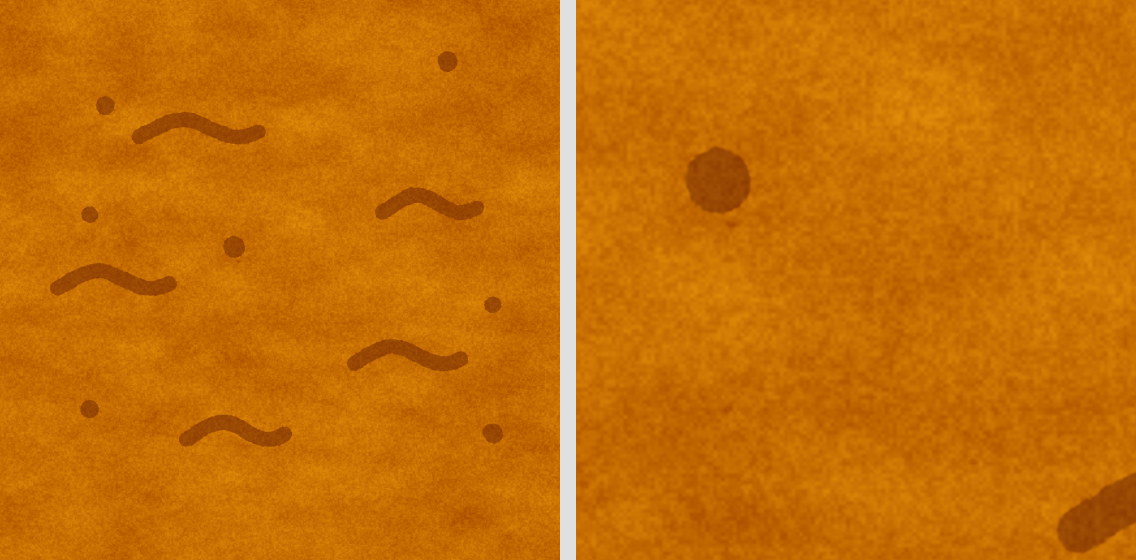
Left: the whole. Right: its middle third, enlarged.
Give the GLSL for this pattern, as a three.js fragment shader.

```glsl
// Ochre felt paper with scattered brown wavy strokes and round dots.
varying vec2 vUv;

#define BASE_COLOR vec3(0.780, 0.432, 0.010)
#define MARK_COLOR vec3(0.600, 0.283, 0.012)
#define SHADE_STEP vec3(0.025, 0.029, 0.006)
#define MOTTLE_SCALE vec2(10.0, 17.0)
#define MOTTLE_STRENGTH 7.0
#define GRAIN_SCALE 230.0
#define GRAIN_STRENGTH 2.4
#define STROKE_RADIUS 0.0135
#define WAVE_HEIGHT 0.0175
#define DOT_RADIUS 0.0165
#define EDGE_SOFTNESS 0.0014

const float PI = 3.14159;
const int WAVE_SEGMENTS = 16;

float hash(vec2 p) {
  vec3 q = fract(p.xyx * 0.1031);
  q += dot(q, q.yzx + 33.33);
  return fract((q.x + q.y) * q.z);
}

float valueNoise(vec2 p) {
  vec2 cell = floor(p);
  vec2 f = fract(p);
  f = f * f * (3.0 - 2.0 * f);
  float low = mix(hash(cell), hash(cell + vec2(1.0, 0.0)), f.x);
  float high = mix(hash(cell + vec2(0.0, 1.0)), hash(cell + 1.0), f.x);
  return mix(low, high, f.y);
}

// Layered noise for the cloudy fibres, centred on zero
float mottle(vec2 p) {
  float sum = 0.0, weight = 1.0, total = 0.0;
  for (int i = 0; i < 5; i++) {
    sum += weight * valueNoise(p);
    total += weight;
    weight *= 0.62;
    p = mat2(0.98, 0.2, -0.2, 0.98) * p * 2.03 + 17.3;
  }
  return sum / total - 0.5;
}

float segmentDistance(vec2 p, vec2 a, vec2 b) {
  vec2 ab = b - a;
  return length(p - a - ab * clamp(dot(p - a, ab) / dot(ab, ab), 0.0, 1.0));
}

// Centre line of a wave, t from -1 to 1
vec2 wavePoint(float t, float halfWidth) {
  return vec2(t * halfWidth, WAVE_HEIGHT * cos(PI * (t + 0.3)) + 0.004 * t);
}

float waveDistance(vec2 p, float halfWidth) {
  float d = 1.0;
  vec2 start = wavePoint(-1.0, halfWidth);
  for (int i = 1; i <= WAVE_SEGMENTS; i++) {
    vec2 end = wavePoint(2.0 * float(i) / float(WAVE_SEGMENTS) - 1.0, halfWidth);
    d = min(d, segmentDistance(p, start, end));
    start = end;
  }
  return d - STROKE_RADIUS;
}

// Five waves swing left and right down the canvas
float wavesDistance(vec2 p) {
  float d = 1.0;
  for (int i = 0; i < 5; i++) {
    float k = float(i);
    vec2 centre = vec2(0.5 - 0.3 * cos((k - 2.0) * 2.55 - 0.12), 0.77 - 0.135 * k);
    float halfWidth = 0.094 + 0.012 * cos(k * 2.6);
    d = min(d, waveDistance(p - centre, halfWidth));
  }
  return d;
}

// Seven dots fill the gaps between the waves
float dotsDistance(vec2 p) {
  float d = 1.0;
  for (int i = 0; i < 7; i++) {
    float k = float(i);
    float n = k - 4.0;
    float swing = cos(n * (2.225 + 0.4 * n - 0.025 * n * n));
    vec2 centre = vec2(0.52 + 0.36 * clamp(1.25 * swing, -1.0, 1.0),
                       0.89 - 0.115 * k + 0.045 * sin(2.2 * k));
    float radius = DOT_RADIUS + 0.0025 * sin(k * 2.4 + 0.6);
    d = min(d, length(p - centre) - radius);
  }
  return d;
}

// Sparse tiny dark fibres, one candidate per cell
float flecks(vec2 p) {
  vec2 cell = floor(p * 22.0);
  vec2 offset = fract(p * 22.0) - 0.25 - 0.5 * vec2(hash(cell), hash(cell + 71.0));
  float present = step(0.93, hash(cell + 31.0));
  return present * (1.0 - smoothstep(0.02, 0.06, length(offset * vec2(0.6, 1.0))));
}

void main() {
  vec2 p = vUv;
  vec2 fromCentre = p - 0.5;

  // Paper shade: clouds, fine grain, flecks and darker borders
  float grain = valueNoise(p * GRAIN_SCALE) + valueNoise(p * GRAIN_SCALE * 1.87 + 9.0) - 1.0;
  float clouds = mottle(p * MOTTLE_SCALE + 3.7);
  float border = 0.3 - 1.8 * dot(fromCentre, fromCentre);
  float shade = MOTTLE_STRENGTH * clouds + GRAIN_STRENGTH * grain + border - 2.0 * flecks(p);
  vec3 paper = BASE_COLOR + SHADE_STEP * shade;

  // Printed marks with slightly uneven edges
  float wobble = 0.0025 * (valueNoise(p * 60.0) - 0.5) + 0.0008 * grain;
  float d = min(wavesDistance(p), dotsDistance(p)) + wobble;
  float ink = 1.0 - smoothstep(-EDGE_SOFTNESS, EDGE_SOFTNESS, d);
  vec3 mark = MARK_COLOR + SHADE_STEP * 0.7 * (GRAIN_STRENGTH * grain + 2.0 * clouds);

  gl_FragColor = vec4(clamp(mix(paper, mark, ink), 0.0, 1.0), 1.0);
}
```
